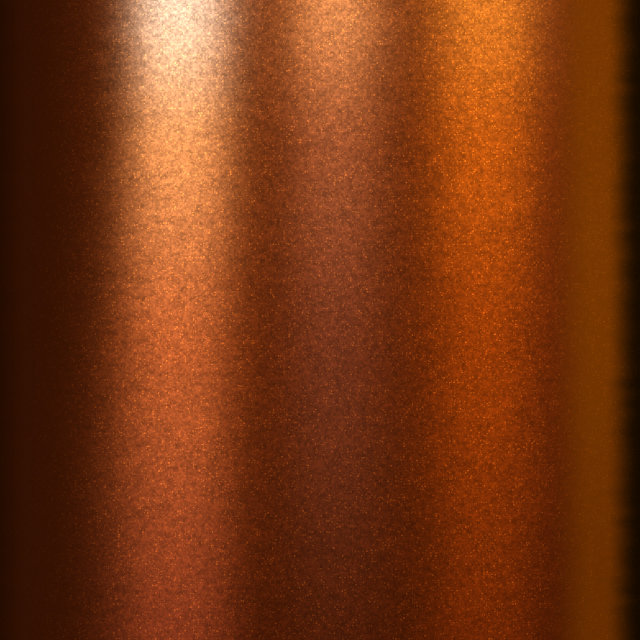
Write a WebGL 2 fragment shader that draws this texture.

```glsl
#version 300 es
precision highp float;

uniform vec2 u_resolution;
out vec4 fragColor;

float hash(vec2 p) {
    vec3 q = fract(vec3(p.xyx) * 0.1031);
    q += dot(q, q.yzx + 33.33);
    return fract((q.x + q.y) * q.z);
}

float valueNoise(vec2 p) {
    vec2 cell = floor(p);
    vec2 f = fract(p);
    f = f * f * (3.0 - 2.0 * f);
    float low = mix(hash(cell), hash(cell + vec2(1.0, 0.0)), f.x);
    float high = mix(hash(cell + vec2(0.0, 1.0)), hash(cell + vec2(1.0)), f.x);
    return mix(low, high, f.y);
}

// Layered noise centred on zero
float grain(vec2 p, float scale) {
    float sum = 0.0;
    float weight = 0.5;
    for (int i = 0; i < 3; i++) {
        sum += weight * (valueNoise(p * scale + float(i) * 17.3) - 0.5);
        scale *= 0.53;
        weight *= 0.6;
    }
    return sum;
}

// Soft vertical band with separate left and right widths
float band(float x, float center, float left, float right, float power) {
    float d = x - center;
    return exp(-pow(abs(d) / (d < 0.0 ? left : right), power));
}

// Four-stop vertical gradient
vec3 rise(float y, vec3 bottom, vec3 middle, vec3 upper, vec3 top) {
    vec3 color = mix(bottom, middle, smoothstep(-0.1, 0.55, y));
    color = mix(color, upper, smoothstep(0.42, 0.83, y));
    return mix(color, top, smoothstep(0.75, 1.02, y));
}

// Round sparks at random places in a grid
float flecks(vec2 p, float count, float density) {
    vec2 grid = p * count;
    vec2 cell = floor(grid);
    vec2 spot = vec2(hash(cell + 4.7), hash(cell + 21.9)) * 0.5 + 0.25;
    float lit = smoothstep(1.0 - density, 1.0, hash(cell + 53.1));
    return lit * (1.0 - smoothstep(0.12, 0.52, length(fract(grid) - spot)));
}

vec3 metal(vec2 uv) {
    float x = uv.x;
    float y = uv.y;

    // Dark copper body
    vec3 shade = vec3(0.20, 0.065, 0.006);
    vec3 body = rise(y, vec3(0.265, 0.085, 0.010), vec3(0.35, 0.125, 0.020),
                     vec3(0.38, 0.145, 0.030), vec3(0.42, 0.17, 0.045));
    vec3 color = mix(shade, body, smoothstep(0.04, 0.27, x));

    // Pink-white main highlight, tightening toward the top
    float spread = mix(0.108, 0.082, smoothstep(0.2, 1.0, y));
    float mainBand = band(x, 0.278, spread, 0.091, 2.6);
    color += mainBand * rise(y, vec3(0.23, 0.11, 0.085), vec3(0.40, 0.24, 0.155),
                             vec3(0.59, 0.47, 0.33), vec3(0.66, 0.72, 0.70));

    // Dusky centre highlight
    float centerBand = band(x, 0.522, 0.085, 0.085, 2.2);
    color += centerBand * rise(y, vec3(0.025, 0.018, 0.018), vec3(0.10, 0.075, 0.085),
                               vec3(0.25, 0.18, 0.145), vec3(0.48, 0.38, 0.27));

    // Orange right highlight
    float orangeBand = band(x, 0.757, 0.088, 0.090, 2.3);
    color += orangeBand * rise(y, vec3(0.15, 0.055, 0.005), vec3(0.24, 0.10, 0.006),
                               vec3(0.38, 0.195, 0.030), vec3(0.47, 0.31, 0.105));

    // Amber reflection near the right edge
    float amber = smoothstep(0.855, 0.925, x);
    vec3 amberColor = mix(vec3(0.40, 0.175, 0.003), vec3(0.47, 0.215, 0.006),
                          smoothstep(0.0, 0.65, y));
    color = mix(color, amberColor, amber);

    // Rounded outer edges
    color *= mix(0.68, 1.0, smoothstep(-0.01, 0.045, x));
    color *= 1.0 - 0.80 * smoothstep(0.945, 1.0, x);
    return color;
}

void main() {
    vec2 uv = gl_FragCoord.xy / u_resolution;

    // Uneven brushing softens the band borders
    float drift = valueNoise(uv * vec2(14.0, 65.0)) - 0.5;
    vec3 color = metal(uv + vec2(drift * 0.006, 0.0));

    // Metallic grain, calmer on the smooth sides
    float rough = smoothstep(0.02, 0.20, uv.x) * (1.0 - 0.8 * smoothstep(0.82, 0.91, uv.x));
    float speckle = grain(uv, 390.0);
    float brushed = grain(uv * vec2(0.35, 1.0), 230.0);
    color *= 1.0 + rough * (0.48 * speckle + 0.14 * brushed);

    // Golden sparks scattered over the grain
    float sparks = flecks(uv, 240.0, 0.22) + 0.7 * flecks(uv + 0.37, 310.0, 0.25);
    float shine = (0.15 + 0.85 * rough) * (0.10 + 0.38 * color.r);
    color += sparks * shine * vec3(0.62, 0.36, 0.08);

    fragColor = vec4(clamp(color, 0.0, 1.0), 1.0);
}
```
